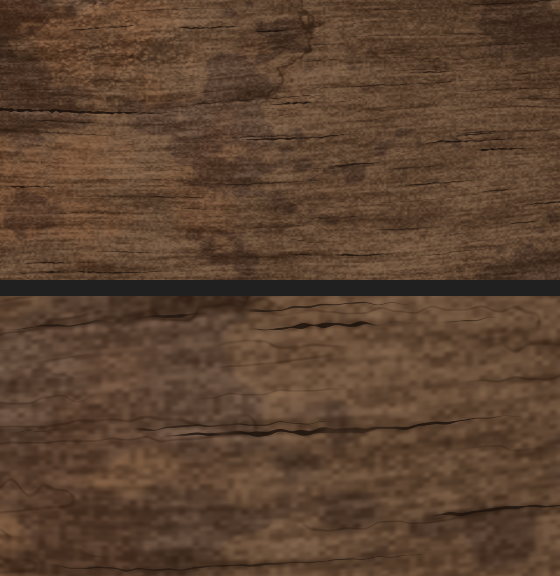
Top, the full canvas; bottom, a detail of the centre.
This texture is drawn by a Shadertoy shader. Its source:

```glsl
// Weathered brown timber: stretched grain, dark stains, flaking and long tapered cracks.
#define DARK vec3(0.235, 0.155, 0.098)
#define LIGHT vec3(0.525, 0.405, 0.305)
#define CRACK_COLOR vec3(0.095, 0.062, 0.042)
#define CRACK_COUNT 58
#define CRACK_WIDTH 0.0022
#define BASE_TONE 0.60
#define BLOTCH 0.58
#define STREAK 0.62
#define FIBRE 0.36
#define SPECKLE 0.42
#define HAIRLINE 0.24
#define STAIN 0.26

float hash(vec2 p) {
    vec3 q = fract(p.xyx * vec3(0.1031, 0.1030, 0.0973));
    q += dot(q, q.yzx + 33.33);
    return fract((q.x + q.y) * q.z);
}

// Smooth value noise centred on zero
float noise(vec2 p) {
    vec2 i = floor(p), f = fract(p);
    f = f * f * (3.0 - 2.0 * f);
    float low = mix(hash(i), hash(i + vec2(1, 0)), f.x);
    float high = mix(hash(i + vec2(0, 1)), hash(i + vec2(1, 1)), f.x);
    return mix(low, high, f.y) - 0.5;
}

float fbm(vec2 p) {
    float sum = 0.0, amp = 0.6;
    for (int i = 0; i < 4; i++) {
        sum += amp * noise(p);
        p = p * 2.07 + 17.3;
        amp *= 0.55;
    }
    return sum;
}

// Distance to the nearest scattered cell point
float cellular(vec2 p) {
    vec2 cell = floor(p);
    float nearest = 2.0;
    for (int y = -1; y <= 1; y++)
        for (int x = -1; x <= 1; x++) {
            vec2 c = cell + vec2(x, y);
            nearest = min(nearest, length(p - c - vec2(hash(c + 3.0), hash(c + 71.0))));
        }
    return nearest;
}

// Bends the board so the grain rises gently to the right
vec2 grainSpace(vec2 p) {
    float bend = 0.018 * p.x * p.x;
    bend += 0.010 * sin(3.1 * p.x + 5.0 * p.y) + 0.004 * sin(8.0 * p.x - 11.0 * p.y + 1.0);
    return vec2(p.x, p.y - bend);
}

// x: dark split, y: soft shadow, z: lit lip under the split
vec3 crack(vec2 g, vec2 start, float span, float width, float px) {
    float u = (g.x - start.x) / span;
    float taper = smoothstep(0.0, 0.25, u) * (1.0 - smoothstep(0.35, 1.0, u));
    float d = g.y - start.y;
    float w = width * taper;
    float split = (1.0 - smoothstep(w - 0.4 * px, w + 0.7 * px, abs(d))) * smoothstep(0.0, 0.35, taper);
    float lip = smoothstep(-0.018, -0.006, d) * (1.0 - smoothstep(-0.006, -0.002, d));
    return vec3(split, taper * exp(-abs(d) / 0.006), taper * lip);
}

vec3 allCracks(vec2 g, float px) {
    float ragged = max(0.1, 0.9 + 1.7 * noise(vec2(g.x * 75.0, g.y * 25.0)));
    float gaps = smoothstep(-0.32, 0.0, noise(vec2(g.x * 16.0, g.y * 30.0)));
    g.y += 0.004 * noise(vec2(g.x * 14.0, g.y * 9.0)) + 0.004 * noise(g * vec2(60.0, 30.0));
    vec3 sum = crack(g, vec2(-0.35, 0.605), 1.15, 0.0042 * ragged, px);
    for (int i = 0; i < CRACK_COUNT; i++) {
        float id = float(i);
        float size = hash(vec2(id, 5.7));
        float weight = hash(vec2(id, 41.1));
        vec2 start = vec2(2.4 * hash(vec2(id, 11.3)) - 0.45,
                          (id + hash(vec2(id, 23.9))) / float(CRACK_COUNT) * 1.08 - 0.08);
        float width = CRACK_WIDTH * (0.25 + weight * weight) * ragged;
        vec3 c = crack(g, start, 0.2 + 0.6 * size * size, width, px);
        sum = max(sum, c * (0.45 + 0.55 * weight) * vec3(gaps, 1, 1));
    }
    return sum;
}

void mainImage(out vec4 fragColor, in vec2 fragCoord) {
    float px = 1.0 / iResolution.y;
    vec2 p = fragCoord * px;
    vec2 g = grainSpace(p);
    float leftSide = 1.0 - smoothstep(0.3, 1.5, p.x);

    // Layered grain, from broad blotches to fine speckle
    float tone = BASE_TONE;
    tone += BLOTCH * fbm(g * vec2(2.2, 6.0) + 4.0);
    tone += STREAK * (0.6 + 0.6 * leftSide) * fbm(g * vec2(2.4, 32.0) + 9.0);
    tone += FIBRE * noise(g * vec2(9.0, 125.0));
    tone += SPECKLE * (noise(g * vec2(120.0, 170.0)) + 0.5 * noise(p * vec2(45.0, 75.0)));

    // Broken hairlines along the grain
    float hair = 1.0 - smoothstep(0.0, 0.07, abs(noise(g * vec2(3.5, 38.0) + 0.3 * noise(g * 50.0))));
    tone -= HAIRLINE * hair * smoothstep(-0.1, 0.2, noise(g * vec2(7.0, 16.0) + 50.0));

    // Greyish stains with uneven, fairly crisp borders
    float stainField = fbm(g * vec2(2.6, 4.8) + 31.0) + 0.12 * noise(p * 28.0);
    float stain = smoothstep(0.07, 0.14, stainField);
    tone -= STAIN * stain;

    // Curved vein around an old knot
    vec2 knot = (p - vec2(0.74, 0.91)) / vec2(0.37, 0.27);
    float rim = length(knot) - 1.0 + 0.16 * noise(p * 13.0) + 0.12 * noise(p * 45.0);
    float rimArc = smoothstep(-0.1, 0.45, knot.x);
    tone -= 0.5 * rimArc * exp(-abs(rim) * 55.0);
    tone -= 0.12 * rimArc * smoothstep(-0.5, 0.0, rim) * (1.0 - smoothstep(0.0, 0.04, rim));

    // Pale flakes toward the upper left
    float flakeArea = 1.0 - smoothstep(0.10, 0.42, length((p - vec2(0.42, 0.88)) * vec2(0.8, 1.2)));
    float flake = 1.0 - smoothstep(0.15, 0.5, cellular(g * vec2(38.0, 62.0) + 0.6 * noise(p * 60.0)));
    tone += flakeArea * 0.4 * flake * smoothstep(-0.2, 0.2, noise(p * vec2(16.0, 24.0)));

    // Splits, their shade, and darker outer edges
    vec3 splits = allCracks(g, px);
    tone += 0.18 * splits.z - 0.26 * splits.y;
    vec2 fromCentre = (p - vec2(1.0, 0.5)) / vec2(1.0, 0.5);
    tone -= 0.10 * dot(fromCentre * fromCentre, fromCentre * fromCentre);

    // Soft limits keep the wood between its dark and light colours
    tone = 0.5 + 0.7 * tanh((tone - 0.5) / 0.7);
    vec3 color = mix(DARK, LIGHT, tone);
    color *= mix(vec3(1.0), vec3(0.97, 0.99, 1.07), stain);
    color *= mix(vec3(1.0), vec3(1.05, 0.98, 0.92), leftSide * smoothstep(-0.1, 0.2, fbm(p * 4.0)));
    color = mix(color, CRACK_COLOR, 0.85 * splits.x);
    fragColor = vec4(color, 1.0);
}
```
